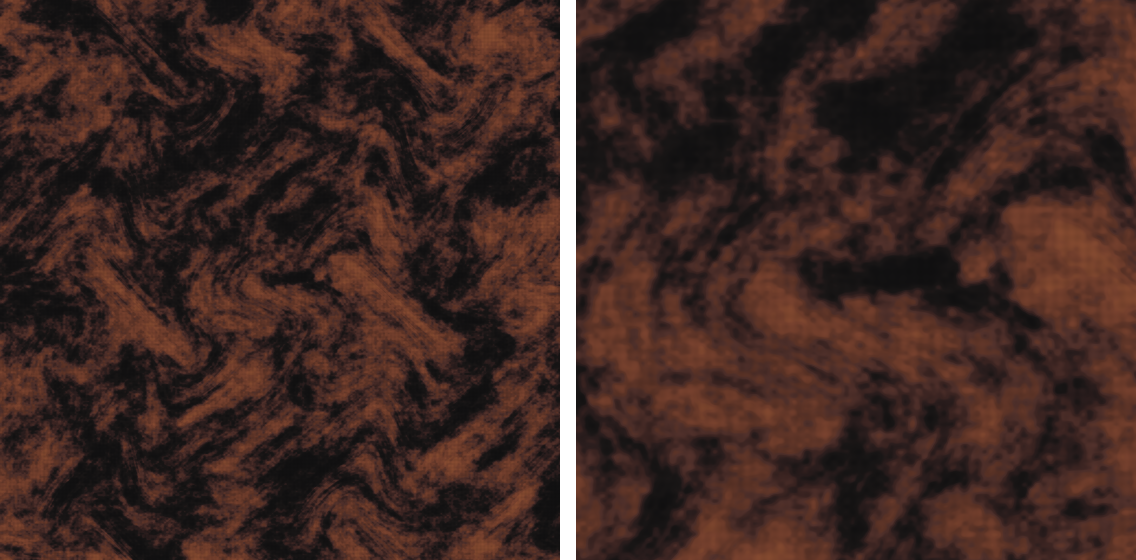
Left: the whole. Right: its middle third, enlarged.
Write a WebGL 2 fragment shader that draws this texture.

```glsl
#version 300 es
precision highp float;
// Mottled rust and black cloth: cellular patches, each with its own tone and
// brush direction, are blended over sine-warped space, roughened with grain,
// evened out to a flat distribution and mapped to a ramp of six colours.

uniform vec2 u_resolution;
out vec4 fragColor;

const float PATCHES = 8.0;    // brush patches across the canvas
const float THREADS = 150.0;  // woven threads across the canvas

float hash(vec2 p) {
    vec3 q = fract(p.xyx * vec3(0.1031, 0.1030, 0.0973));
    q += dot(q, q.yzx + 33.33);
    return fract((q.x + q.y) * q.z);
}

vec2 hash2(vec2 p) {
    return vec2(hash(p), hash(p + 71.7));
}

// Smooth lattice noise from -1 to 1
float valueNoise(vec2 p) {
    vec2 cell = floor(p);
    vec2 f = fract(p);
    f = f * f * (3.0 - 2.0 * f);
    float low = mix(hash(cell), hash(cell + vec2(1, 0)), f.x);
    float high = mix(hash(cell + vec2(0, 1)), hash(cell + vec2(1, 1)), f.x);
    return 2.0 * mix(low, high, f.y) - 1.0;
}

// Layered noise scaled to a standard deviation near one
float layeredNoise(vec2 p, int layers, float gain) {
    float sum = 0.0, power = 0.0, amplitude = 1.0;
    for (int i = 0; i < layers; i++) {
        sum += amplitude * valueNoise(p);
        power += amplitude * amplitude;
        amplitude *= gain;
        p = p * 2.03 + 19.7;
    }
    return sum / (0.43 * sqrt(power));
}

// Layered sines that bend the strokes into curls
vec2 sineWarp(vec2 p, float strength) {
    for (int i = 1; i <= 3; i++) {
        float k = float(i);
        p += strength / k * sin(p.yx * k * 1.7 + vec2(1.3, 4.1) * k);
    }
    return p;
}

// Blend of cells, each holding a tone and streaks along its own direction
float brushPatches(vec2 p, vec2 streakScale) {
    vec2 home = floor(p);
    float sum = 0.0, power = 0.0;
    for (int y = -1; y <= 1; y++) {
        for (int x = -1; x <= 1; x++) {
            vec2 id = home + vec2(x, y);
            vec2 offset = p - id - hash2(id);
            float weight = exp(-5.0 * dot(offset, offset));
            float angle = 0.6 + 2.4 * (hash(id + 5.3) - 0.5);
            vec2 along = vec2(cos(angle), sin(angle));
            vec2 across = vec2(-along.y, along.x);
            vec2 local = vec2(dot(offset, along), dot(offset, across));
            float streaks = layeredNoise(local * streakScale + id * 17.0, 4, 0.65);
            float tone = 3.46 * (hash(id + 23.9) - 0.5);
            sum += weight * (0.78 * streaks + 0.62 * tone);
            power += weight * weight;
        }
    }
    return sum / sqrt(power);
}

// Colour ramp with stops spaced by area
vec3 rustRamp(float t) {
    vec3 c = mix(vec3(0.065, 0.062, 0.065), vec3(0.09, 0.08, 0.08), smoothstep(0.0, 0.15, t));
    c = mix(c, vec3(0.16, 0.11, 0.11), smoothstep(0.15, 0.345, t));
    c = mix(c, vec3(0.23, 0.14, 0.13), smoothstep(0.345, 0.53, t));
    c = mix(c, vec3(0.30, 0.18, 0.16), smoothstep(0.53, 0.705, t));
    c = mix(c, vec3(0.36, 0.20, 0.15), smoothstep(0.705, 0.855, t));
    c = mix(c, vec3(0.44, 0.24, 0.17), smoothstep(0.855, 0.96, t));
    return mix(c, vec3(0.50, 0.28, 0.18), smoothstep(0.96, 1.0, t));
}

// Faint crossing threads, uneven along their length
float weave(vec2 uv, float threads) {
    vec2 wave = sin(6.2832 * threads * uv);
    float slub = valueNoise(uv * threads * vec2(0.3, 1.0))
               + valueNoise(uv * threads * vec2(1.0, 0.3));
    return 0.3 * (wave.x + wave.y) + 0.5 * slub;
}

void main() {
    float size = min(u_resolution.x, u_resolution.y);
    vec2 uv = gl_FragCoord.xy / size;

    // Large patches, mid-sized flecks and fine grain
    vec2 warped = sineWarp(uv * PATCHES + 3.0, 0.3);
    float patches = brushPatches(warped, vec2(1.5, 3.4));
    float flecks = layeredNoise(warped * vec2(2.6, 3.6) + 40.0, 3, 0.7);
    float grain = layeredNoise(uv * vec2(62.0, 74.0), 3, 0.85);
    float height = 0.85 * patches + 0.36 * flecks + 0.38 * grain;

    // Logistic curve spreads the heights evenly from 0 to 1
    float level = 1.0 / (1.0 + exp(-1.7 * height));

    float threadFade = smoothstep(2.0, 3.2, size / THREADS);
    vec3 color = rustRamp(level) * (1.0 + 0.07 * threadFade * weave(uv, THREADS));
    fragColor = vec4(color, 1.0);
}
```
